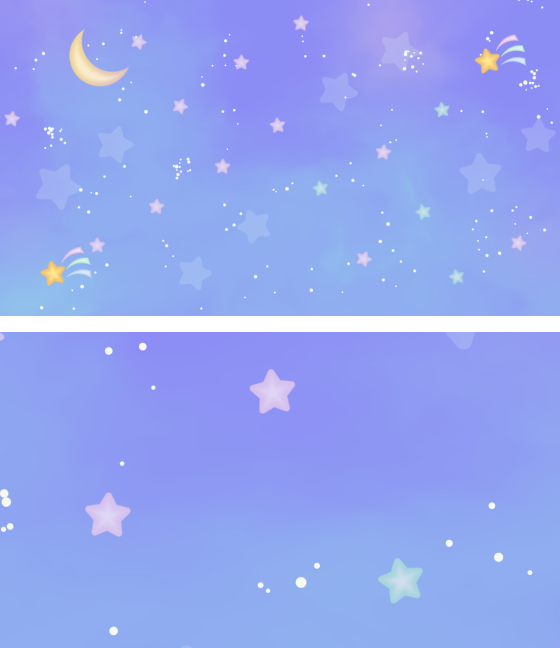
Top, the full canvas; bottom, a detail of the centre.
Write a Shadertoy shader that draws this background.

```glsl
// Dreamy pastel sky: violet to aqua clouds with faint and small stars, pearl dots,
// a crescent moon and two shooting stars. Clouds are warped value noise, shapes are
// distance functions, and the scatter comes from a jittered golden-ratio sequence.

const float PI = 3.14159;
const float GOLDEN = 0.618034;
const vec2 MOON = vec2(0.317, 0.824);
const vec2 METEOR_HIGH = vec2(1.544, 0.806);
const vec2 METEOR_LOW = vec2(0.169, 0.134);

float hash(vec2 p) {
    return fract(sin(dot(p, vec2(127.1, 311.7))) * 43758.5);
}

vec2 hash2(vec2 p) {
    return vec2(hash(p), hash(p + 19.7));
}

float noise(vec2 p) {
    vec2 i = floor(p), f = fract(p);
    f = f * f * (3.0 - 2.0 * f);
    return mix(mix(hash(i), hash(i + vec2(1, 0)), f.x),
               mix(hash(i + vec2(0, 1)), hash(i + vec2(1, 1)), f.x), f.y);
}

float fbm(vec2 p) {
    float sum = 0.0, amp = 0.5;
    for (int i = 0; i < 5; i++) {
        sum += amp * noise(p);
        p = mat2(1.6, 1.2, -1.2, 1.6) * p + 7.3;
        amp *= 0.5;
    }
    return sum;
}

float glow(vec2 p, vec2 center, float radius) {
    vec2 d = (p - center) / radius;
    return exp(-dot(d, d));
}

// Coverage of a shape whose signed distance is d
float cover(float d, float soft) {
    return 1.0 - smoothstep(-soft, soft, d);
}

// Signed distance to a plump five-pointed star with rounded corners
float starDist(vec2 p, float radius, float tilt) {
    float a = atan(p.x, p.y) + tilt;
    a = abs(mod(a + PI / 5.0, PI * 0.4) - PI / 5.0);
    vec2 tip = vec2(radius * 0.86, 0.0);
    vec2 edge = radius * 0.46 * vec2(cos(PI / 5.0), sin(PI / 5.0)) - tip;
    vec2 q = length(p) * vec2(cos(a), sin(a)) - tip;
    q -= edge * clamp(dot(q, edge) / dot(edge, edge), 0.0, 1.0);
    return length(q) * sign(edge.y * q.x - edge.x * q.y) - radius * 0.14;
}

vec3 skyColor(vec2 p) {
    vec2 q = p * vec2(2.6, 3.4);
    float cloud = fbm(q + 1.2 * fbm(q + 4.0));
    float blue = 0.05 + 0.5 * (1.0 - p.y) + 1.0 * (cloud - 0.48)
        + 0.30 * glow(p, vec2(0.38, 0.60), 0.28) + 0.38 * glow(p, vec2(0.95, 0.18), 0.28)
        + 0.40 * glow(p, vec2(0.10, 0.04), 0.25) + 0.20 * glow(p, vec2(1.30, 0.28), 0.30);
    vec3 col = mix(vec3(0.55, 0.55, 0.96), vec3(0.56, 0.68, 0.94), smoothstep(0.0, 0.75, blue));
    col = mix(col, vec3(0.57, 0.79, 0.92), smoothstep(0.7, 1.2, blue));
    float lilac = glow(p, vec2(1.26, 0.90), 0.22) + 0.6 * glow(p, vec2(0.12, 0.98), 0.22)
        + 0.6 * glow(p, vec2(0.03, 0.32), 0.14) + 0.5 * glow(p, vec2(1.72, 0.25), 0.16);
    return mix(col, vec3(0.70, 0.63, 0.93), lilac * smoothstep(0.2, 0.75, cloud) * 0.8);
}

// Large faint stars and small pastel ones, kept clear of the moon and meteors
vec3 addStars(vec3 col, vec2 p, float px) {
    for (int i = 0; i < 27; i++) {
        float n = float(i);
        vec2 rnd = hash2(vec2(n, 3.0));
        vec2 c = vec2(0.05 + 0.064 * n, 0.93 - 0.86 * fract(0.35 + GOLDEN * n));
        float clearance = min(length(c - MOON), min(length(c - METEOR_HIGH), length(c - METEOR_LOW)));
        if (clearance < 0.12) continue;
        c += (rnd - 0.5) * 0.03;
        bool large = (i * i) % 7 == 4;
        float radius = large ? mix(0.052, 0.088, rnd.x) : 0.025;
        float d = starDist(p - c, radius, (rnd.y - 0.5) * 0.9);
        vec3 tint = rnd.y < 0.65 ? vec3(0.87, 0.77, 0.93) : vec3(0.66, 0.85, 0.86);
        tint = mix(tint, vec3(0.94, 0.92, 0.97), smoothstep(0.0, 0.014, -d) * 0.7);
        if (large) tint = vec3(0.84, 0.90, 0.97);
        col = mix(col, tint, cover(d, px) * (large ? 0.23 : 0.88));
    }
    return col;
}

// Pearl dots in loose groups, every ninth group dense
vec3 addDots(vec3 col, vec2 p, float px) {
    for (int j = 0; j < 36; j++) {
        float n = float(j);
        vec2 c = vec2(1.778 * fract(0.31 + 0.7549 * n), fract(0.17 + 0.5698 * n));
        c += (hash2(vec2(n, 11.0)) - 0.5) * 0.1;
        if (length(p - c) > 0.12) continue;
        bool dense = j % 9 == 4;
        for (int k = 0; k < (dense ? 14 : 4); k++) {
            vec2 seed = vec2(n + 0.37, float(k) + 31.0);
            vec2 dot2 = c + (hash2(seed) - 0.5) * (dense ? 0.065 : 0.13);
            float radius = mix(0.0022, 0.0058, pow(hash(seed + 5.1), 1.5));
            col = mix(col, vec3(0.97, 0.98, 0.95), cover(length(p - dot2) - radius, px * 0.8));
        }
    }
    return col;
}

vec3 addMoon(vec3 col, vec2 p, float px) {
    vec2 q = p - MOON;
    float d = max(length(q) - 0.097, 0.097 - length(q - vec2(0.039, 0.046)));
    vec3 tint = mix(vec3(0.97, 0.87, 0.63), vec3(0.94, 0.80, 0.76), smoothstep(-0.06, 0.08, q.x - q.y * 0.4));
    tint = mix(tint * 0.96, vec3(0.99, 0.95, 0.84), smoothstep(0.002, 0.026, -d) * 0.8);
    return mix(col, tint, cover(d, px));
}

// Golden star with three curved pastel trails that widen away from it
vec3 addMeteor(vec3 col, vec2 p, vec2 center, float px) {
    vec2 q = p - center;
    for (int k = 0; k < 3; k++) {
        float n = float(k), a = 0.92 - 0.56 * n, heading = 0.55 - 0.23 * n;
        vec2 dir = vec2(cos(heading), sin(heading));
        vec2 s = q - 0.045 * vec2(cos(a), sin(a));
        float t = dot(s, dir) / 0.075;
        float across = dot(s, vec2(-dir.y, dir.x)) - 0.044 * t * (1.0 - t);
        float d = max(abs(across) - mix(0.001, 0.011, t), (abs(t - 0.5) - 0.5) * 0.075);
        vec3 tint = k == 0 ? vec3(0.90, 0.77, 0.93) : k == 1 ? vec3(0.76, 0.93, 0.86) : vec3(0.77, 0.86, 0.97);
        tint = mix(tint, vec3(0.96), smoothstep(0.001, 0.009, -d) * 0.6);
        col = mix(col, tint, cover(d, px));
    }
    float d = starDist(q, 0.041, 0.2);
    vec3 gold = mix(vec3(0.94, 0.75, 0.42), vec3(1.0, 0.90, 0.57), smoothstep(0.0, 0.020, -d));
    return mix(col, gold, cover(d, px));
}

void mainImage(out vec4 fragColor, in vec2 fragCoord) {
    vec2 p = fragCoord / iResolution.y;
    float px = 1.0 / iResolution.y;
    vec3 col = skyColor(p);
    col = addStars(col, p, px);
    col = addDots(col, p, px);
    col = addMoon(col, p, px);
    col = addMeteor(col, p, METEOR_HIGH, px);
    col = addMeteor(col, p, METEOR_LOW, px);
    fragColor = vec4(col, 1.0);
}
```
